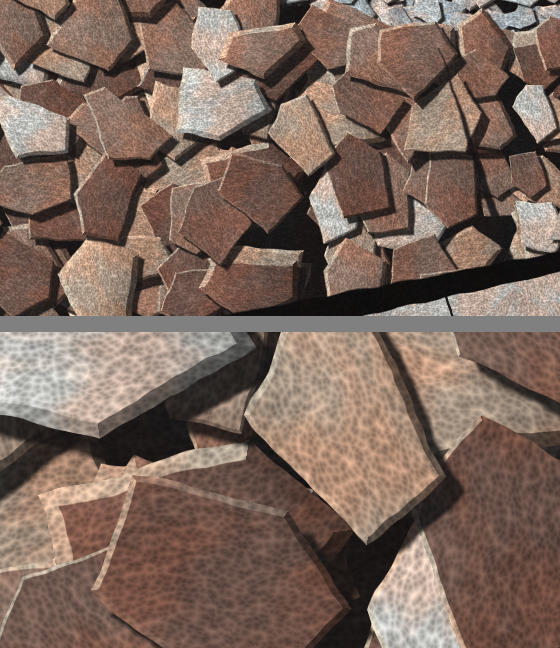
Top: the whole. Bottom: its middle third, enlarged.
This texture is drawn by a Shadertoy shader. Its source:

```glsl
// Sunlit heap of overlapping, angular brown flagstones with grey rubble behind and a dark crevice in front.

const float TAU = 6.2832;
const vec3 GAP = vec3(0.10, 0.09, 0.09);
const vec3 UMBER = vec3(0.43, 0.32, 0.28);
const vec3 BROWN = vec3(0.55, 0.44, 0.385);
const vec3 TAN = vec3(0.67, 0.575, 0.50);
const vec3 PALE = vec3(0.75, 0.72, 0.69);
const vec2 LIGHT = vec2(-0.86, 0.5);
const int MAIN = 0, RIGHT = 1, RUBBLE = 2;

float hash(vec2 p) {
    vec3 q = fract(p.xyx * vec3(0.1031, 0.1030, 0.0973));
    q += dot(q, q.yzx + 33.33);
    return fract((q.x + q.y) * q.z);
}

vec2 hash2(vec2 p) { return vec2(hash(p), hash(p + 71.7)); }

// Distance to the nearest scattered point
float cellular(vec2 p) {
    vec2 cell = floor(p);
    float nearest = 2.0;
    for (int y = -1; y <= 1; y++)
    for (int x = -1; x <= 1; x++) {
        vec2 id = cell + vec2(x, y);
        nearest = min(nearest, length(id + hash2(id) - p));
    }
    return nearest;
}

// Layered sines, used for chipped outlines and stains
vec2 ripple(vec2 p) {
    vec2 sum = vec2(0.0);
    float gain = 0.5;
    for (int i = 0; i < 4; i++) {
        sum += gain * sin(p.yx + 1.7 * sum.yx + float(i));
        p = mat2(1.5, 1.1, -1.1, 1.5) * p;
        gain *= 0.6;
    }
    return sum;
}

mat2 rotation(float angle) {
    float c = cos(angle), s = sin(angle);
    return mat2(c, s, -s, c);
}

// Convex five-sided slab: distance, then normal of the nearest side
vec3 slab(vec2 p, vec2 halfSize, float seed) {
    vec3 side = vec3(-10.0, 0.0, 0.0);
    for (int i = 0; i < 5; i++) {
        vec2 rnd = hash2(vec2(seed * 913.0, float(i) * 7.0 + 3.0));
        float angle = (float(i) + 0.5 * rnd.x) * TAU / 5.0;
        vec2 normal = vec2(cos(angle), sin(angle));
        float d = dot(p, normal) - length(halfSize * normal) * mix(0.75, 1.05, rnd.y);
        if (d > side.x) side = vec3(d, normal);
    }
    return side;
}

vec3 mineral(float h) {
    vec3 c = mix(UMBER, BROWN, smoothstep(0.15, 0.32, h));
    c = mix(c, TAN, smoothstep(0.50, 0.66, h));
    return mix(c, PALE, smoothstep(0.84, 0.92, h));
}

int zoneOf(vec2 p) {
    if (p.y > 1.0 - 0.17 * (p.x - 0.9)) return RUBBLE;
    return p.x > 1.39 + 0.33 * (0.82 - p.y) ? RIGHT : MAIN;
}

// One jittered layer of slabs with cast shadows; grainPos follows the top slab
void layStones(inout vec3 color, inout vec2 grainPos, vec2 p, float size,
               float seed, int zone, float tilt, float spread, float pixel) {
    vec2 cell = floor(p / size);
    for (int y = -1; y <= 1; y++)
    for (int x = -1; x <= 1; x++) {
        vec2 id = cell + vec2(x, y);
        vec2 key = id + seed * 19.0 + 40.0;
        vec2 center = (id + 0.5 + 0.7 * (hash2(key) - 0.5)) * size;
        if (zoneOf(center) != zone) continue;

        vec2 rnd = hash2(key + 13.0);
        float kind = hash(key + 29.0);
        mat2 turn = rotation(tilt + spread * (rnd.x - 0.5));
        vec2 local = (p - center) * turn;
        vec2 halfSize = size * vec2(mix(0.46, 0.62, rnd.y), mix(0.29, 0.44, kind));
        vec2 drop = size * vec2(0.085, -0.085) * mix(0.7, 1.3, rnd.x);

        float shade = slab(local - drop * turn, halfSize, rnd.x).x;
        color = mix(color, GAP, 0.86 * smoothstep(0.004, -0.004, shade));

        vec3 side = slab(local, halfSize, rnd.x);
        float cover = smoothstep(pixel, -pixel, side.x);
        float facing = dot(side.yz, LIGHT * turn);
        vec3 stone = zone == RUBBLE ? mix(vec3(0.62, 0.64, 0.66), vec3(0.82, 0.82, 0.81), kind)
                                    : mineral(fract(kind * 7.3 + rnd.y));
        stone *= 1.0 + 0.5 * dot(local, LIGHT * turn) / size * (rnd.y - 0.3);

        // Broken rim: cream towards the sun, dark away from it
        float width = size * mix(0.012, 0.075, rnd.y * rnd.y);
        float rim = smoothstep(-width - pixel, -width + pixel, side.x);
        vec3 rimColor = facing > 0.0 ? mix(stone, vec3(0.86, 0.79, 0.70), 0.75) : stone * 0.5;
        stone = mix(stone, rimColor, rim * smoothstep(0.0, 0.7, abs(facing)));
        color = mix(color, stone, cover);
        if (cover > 0.5) grainPos = local + center;
    }
}

void mainImage(out vec4 fragColor, in vec2 fragCoord) {
    vec2 uv = fragCoord / iResolution.y;
    float pixel = 0.8 / iResolution.y;
    vec2 p = uv + 0.004 * ripple(uv * 38.0);
    vec3 color = GAP;
    vec2 grainPos = uv;

    // Stone heaps, from back to front
    for (int i = 0; i < 4; i++)
        layStones(color, grainPos, p, 0.10, float(i) + 1.0, RUBBLE, -0.5, 1.4, pixel);
    for (int i = 0; i < 4; i++)
        layStones(color, grainPos, p, 0.18, float(i) + 6.0, RIGHT, -0.9, 0.9, pixel);
    for (int i = 0; i < 4; i++)
        layStones(color, grainPos, p, 0.25, float(i) + 11.0, MAIN, -0.7, 2.6, pixel);

    // Dark joint between the heaps and crevice above the front slabs
    float joint = abs(p.x - 1.40 - 0.33 * (0.82 - p.y)) - 0.012 * smoothstep(0.9, 0.3, p.y);
    color = mix(color, GAP, 0.9 * smoothstep(0.006, -0.004, joint) * step(p.y, 0.85));
    float crevice = p.y - 0.065 - 0.19 * (p.x - 1.04);
    color = mix(color, GAP * 0.6, smoothstep(0.004, -0.004, crevice));
    float front = p.y - 0.225 * (p.x - 1.15);
    float seam = abs(fract((p.x + 0.3 * p.y) / 0.48 + 0.52) - 0.5) * 0.48;
    vec3 frontColor = mix(GAP, PALE * 0.94, smoothstep(0.002, 0.006, seam));
    color = mix(color, frontColor, smoothstep(pixel, -pixel, front));

    // Foliated flakes, fine grit and rusty stains
    float flakes = cellular(grainPos * vec2(38.0, 75.0));
    float grit = cellular(grainPos * vec2(120.0, 165.0));
    vec2 stain = ripple(grainPos * 24.0);
    color *= 1.0 + 0.28 * (flakes - 0.45) + 0.42 * (grit - 0.45) + 0.09 * stain.x;
    color *= mix(vec3(1.05, 0.97, 0.93), vec3(0.97, 1.01, 1.03), smoothstep(-0.6, 0.6, stain.y));
    fragColor = vec4(clamp(color, 0.0, 1.0), 1.0);
}
```
